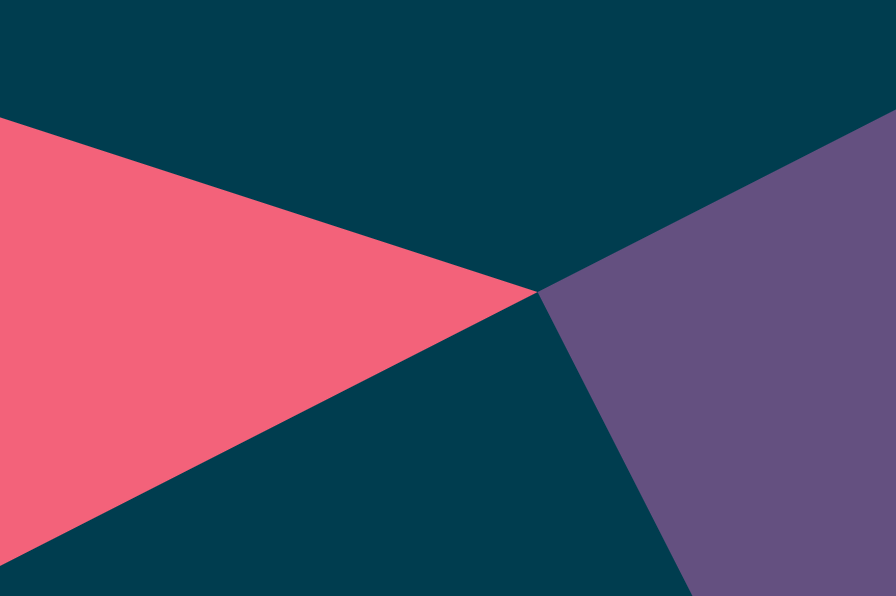
Give the GLSL for this background, as a WebGL 2 fragment shader.

```glsl
#version 300 es
precision highp float;
// Two flat wedges, pink and purple, meeting tip to tip on deep teal.

uniform vec2 u_resolution;
out vec4 fragColor;

// Signed distance to the sides of a wedge with its tip at the origin, negative inside.
float wedge(vec2 p, float axisDegrees, float halfDegrees) {
    float axis = radians(axisDegrees);
    float spread = radians(halfDegrees);
    vec2 along = vec2(cos(axis), sin(axis));
    vec2 local = vec2(dot(p, along), abs(along.x * p.y - along.y * p.x));
    return dot(local, vec2(-sin(spread), cos(spread)));
}

// Coverage with an edge one pixel wide.
float cover(float dist) {
    return clamp(0.5 - dist * u_resolution.y, 0.0, 1.0);
}

void main() {
    // Offset from the shared tip, in canvas heights.
    vec2 p = (gl_FragCoord.xy - vec2(0.6, 0.51) * u_resolution) / u_resolution.y;

    vec3 teal = vec3(0.0, 0.241, 0.31);
    vec3 pink = vec3(0.953, 0.384, 0.478);
    vec3 purple = vec3(0.392, 0.314, 0.502);

    vec3 color = mix(teal, pink, cover(wedge(p, 184.5, 22.5)));
    color = mix(color, purple, cover(wedge(p, -18.0, 45.0)));
    fragColor = vec4(color, 1.0);
}
```
